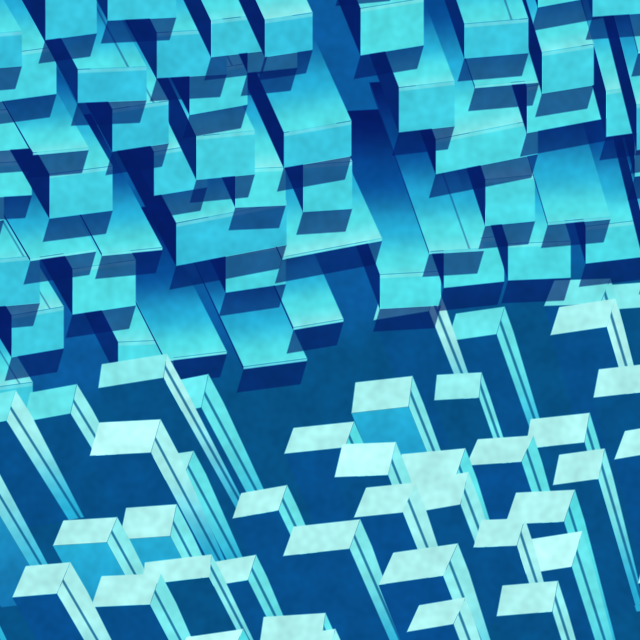
A Shadertoy shader for this background:

```glsl
// Two banks of slanted extruded blocks in blue and cyan, parting along a rising seam.
#define SOFT 0.0018
#define STEP_X 0.108
#define STEP_Y 0.098
#define ROWS 7
#define COLS 14
#define PALE vec3(0.68, 0.95, 0.94)
#define CYAN vec3(0.32, 0.87, 0.90)
#define AZURE vec3(0.15, 0.68, 0.84)
#define BLUE vec3(0.03, 0.30, 0.58)
#define TEAL vec3(0.03, 0.32, 0.52)
#define NAVY vec3(0.02, 0.11, 0.39)

vec3 hash3(vec2 p) {
    vec3 q = fract(vec3(p.xyx) * vec3(0.1031, 0.1030, 0.0973));
    q += dot(q, q.yxz + 33.33);
    return fract((q.xxy + q.yzz) * q.zyx);
}

float gradientNoise(vec2 p) {
    vec2 i = floor(p), f = fract(p), u = f * f * (3.0 - 2.0 * f);
    vec4 n;
    for (int k = 0; k < 4; k++) {
        vec2 o = vec2(k & 1, k >> 1);
        float a = 6.2832 * hash3(i + o + 50.0).x;
        n[k] = dot(vec2(cos(a), sin(a)), f - o);
    }
    return mix(mix(n.x, n.y, u.x), mix(n.z, n.w, u.x), u.y);
}

// Soft-edged interval mask.
float span(float x, float a, float b) {
    return smoothstep(a - SOFT, a + SOFT, x) * (1.0 - smoothstep(b - SOFT, b + SOFT, x));
}

float seam(float x) { return 0.35 + 0.25 * x; }
float leanAt(float x) { return mix(0.56, 0.24, clamp(x, 0.0, 1.0)); }

// Fade along a block, from its lit end into the depth.
vec3 depthRamp(float t) {
    vec3 c = mix(PALE, CYAN, smoothstep(-0.15, 0.12, t));
    c = mix(c, AZURE, smoothstep(0.1, 0.32, t));
    c = mix(c, BLUE, smoothstep(0.28, 0.62, t));
    return mix(c, NAVY, smoothstep(0.6, 1.0, t));
}

// Block hanging from above: fading top face, dark flank, lit end cap.
void upperBlock(inout vec3 col, vec2 p, vec2 id) {
    vec3 r = hash3(id + 11.0), s = hash3(id + 71.0);
    vec2 a = vec2((id.x - 1.5 + 0.5 * mod(id.y, 2.0) + 0.6 * (r.x - 0.5)) * STEP_X, 0.0);
    a.y = seam(a.x) + (id.y + 0.1 + 0.9 * (r.y - 0.5)) * STEP_Y;
    float lean = leanAt(a.x);
    float width = 0.07 + 0.04 * r.z + 0.08 * step(0.88, s.x);
    float cap = s.y < 0.25 ? 0.004 : mix(0.045, 0.075, s.y);
    float len = mix(0.2, 0.32, s.z);
    vec2 q = p - a;
    q.y -= mix(0.04, 0.2, s.x) * q.x;
    float across = q.x + lean * (q.y - cap);
    float t = (q.y - cap) / len;

    // Shadow cast below the cap.
    float shade = span(q.x - 0.3 * q.y, 0.0, width) * span(q.y, -0.035, 0.0);
    col = mix(col, NAVY, 0.65 * shade);

    float flank = span(across, -lean * cap, 0.0) * span(-q.x / lean, 0.0, len);
    col = mix(col, mix(BLUE, NAVY, 0.6 + 0.4 * s.x), flank);
    float top = span(across, 0.0, width) * span(q.y, cap, cap + len);
    vec3 face = depthRamp(t + 0.15 * (r.z - 0.4));
    face = mix(face, NAVY, 0.4 * span(across, width * 0.72, width * 0.75) * step(0.7, r.x));
    col = mix(col, face, top);
    float end = span(q.x, 0.0, width) * span(q.y, 0.0, cap);
    vec3 endColor = mix(AZURE, CYAN, 0.35 + 0.65 * smoothstep(0.0, 0.7, r.y));
    endColor = mix(endColor, PALE, 0.35 * span(q.y, cap - 0.006, cap));
    col = mix(col, endColor, end);
}

// Block rising from below: pale top, dark front, bright right flank.
void lowerBlock(inout vec3 col, vec2 p, vec2 id) {
    vec3 r = hash3(id + 137.0), s = hash3(id + 211.0);
    vec2 a = vec2(1.25 - (id.x + 0.5 * mod(id.y, 2.0) + 0.6 * (r.x - 0.5)) * STEP_X, 0.0);
    a.y = seam(a.x) - (id.y + 0.35 + 0.9 * (r.y - 0.5)) * STEP_Y;
    float lean = leanAt(a.x), skew = mix(0.1, 0.5, s.x);
    float width = mix(0.065, 0.105, r.z);
    float cap = mix(0.035, 0.055, s.y);
    float len = mix(0.17, 0.3, s.z);
    vec2 q = p - a;
    q.y -= mix(0.03, 0.2, r.x) * q.x;
    float across = q.x + lean * q.y;
    float side = (skew + lean) * cap;
    float t = -q.y / len;

    float front = span(across, 0.0, width) * span(q.y, -len, 0.0);
    float open = step(0.78 + 0.05 * id.y, s.z);
    vec3 frontColor = mix(mix(TEAL, BLUE, 0.7 * s.x), mix(AZURE, BLUE, 0.6 * t), open);
    col = mix(col, frontColor, front);

    float flank = span(across, width, width + side * (1.0 - 0.4 * max(t, 0.0)));
    flank *= span(q.y, -len, cap) * smoothstep(-SOFT, SOFT, q.x - skew * q.y - width);
    vec3 flankColor = mix(mix(PALE, CYAN, r.y), AZURE, smoothstep(0.1, 1.0, t));
    float groove = span(across, width + side * 0.38, width + side * 0.38 + 0.004);
    col = mix(col, mix(flankColor, TEAL, 0.75 * groove), flank);

    float top = span(q.x - skew * q.y, 0.0, width) * span(q.y, 0.0, cap);
    vec3 topColor = mix(CYAN, PALE, smoothstep(-0.5, 2.0, id.y + r.z));
    col = mix(col, topColor + 0.06 * step(0.75, s.y), top);
}

void mainImage(out vec4 fragColor, in vec2 fragCoord) {
    vec2 p = fragCoord / iResolution.xy;
    float above = smoothstep(-0.05, 0.05, p.y - seam(p.x));
    vec3 col = mix(TEAL, mix(BLUE, AZURE, 0.15), above);

    // Paint both banks outward from the seam.
    for (int row = 0; row < ROWS; row++) {
        for (int c = 0; c < COLS; c++) {
            vec2 id = vec2(c, row);
            vec3 keep = hash3(id + 307.0);
            if (keep.x > 0.14) upperBlock(col, p, id);
            if (keep.y > 0.2) lowerBlock(col, p, id);
        }
    }

    // Faint mottling of the surfaces.
    col *= 1.0 + 0.09 * gradientNoise(p * 26.0) + 0.06 * gradientNoise(p * 85.0);
    fragColor = vec4(clamp(col, 0.0, 1.0), 1.0);
}
```
